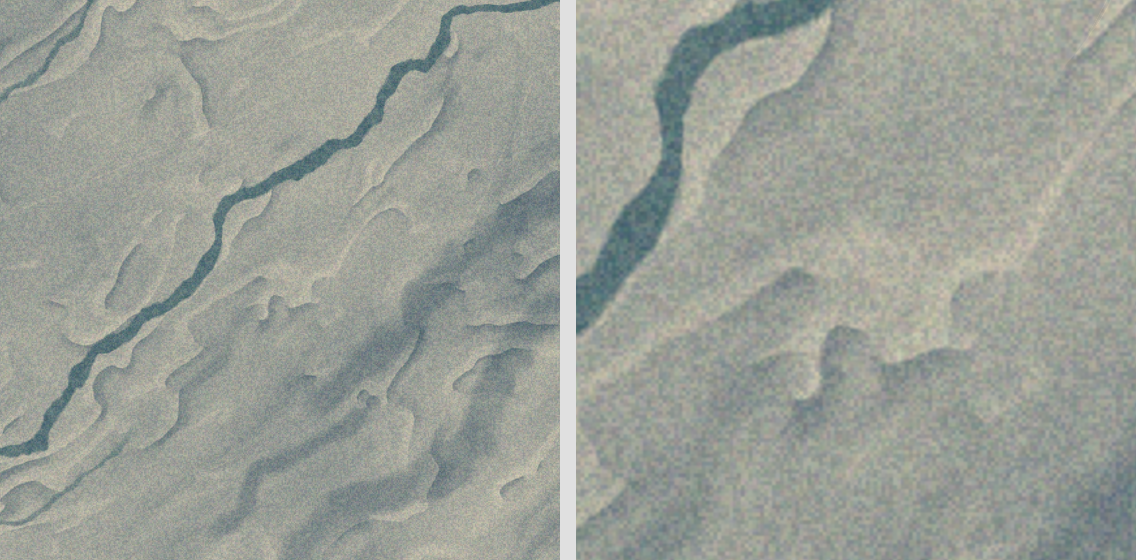
Left, the full canvas; right, a detail of the centre.
Reproduce this texture procedurally as a Shadertoy shader.

```glsl
// Aerial view of a dry plain: winding blue-grey ravines run up to the right,
// with soft valleys, meandering scarps and pale sand between them. Scarps are
// contours of warped noise, ravines are bent bands, and fine grain covers all.

#define SLATE vec3(0.45, 0.50, 0.51)
#define SAND vec3(0.72, 0.71, 0.65)
#define ALONG vec2(0.73, 0.68)
#define ACROSS vec2(-0.68, 0.73)
#define BASE_TONE 0.63
#define SCARP_LEVELS 6.5
#define SCARP_DARK 0.62
#define SAND_LIGHT 0.30
#define RAVINE_DARK 0.98
#define VALLEY_DARK 0.42
#define GRAIN 0.46
#define TINT_GRAIN 0.055

float hash(vec2 p) {
    vec3 q = fract(p.xyx * 0.1031);
    q += dot(q, q.yzx + 33.33);
    return fract((q.x + q.y) * q.z);
}

float noise(vec2 p) {
    vec2 i = floor(p), f = fract(p);
    f = f * f * f * (f * (f * 6.0 - 15.0) + 10.0);
    float low = mix(hash(i), hash(i + vec2(1, 0)), f.x);
    float high = mix(hash(i + vec2(0, 1)), hash(i + vec2(1, 1)), f.x);
    return mix(low, high, f.y);
}

float fbm(vec2 p) {
    float sum = 0.0, amp = 0.53;
    for (int i = 0; i < 4; i++) {
        sum += amp * noise(p);
        p = mat2(0.8, 0.6, -0.6, 0.8) * p * 2.03 + 17.3;
        amp *= 0.5;
    }
    return sum;
}

// Coordinates along and across the drainage direction
vec2 drainage(vec2 p) {
    return vec2(dot(p, ALONG), dot(p, ACROSS));
}

// Height in scarp steps
float relief(vec2 p) {
    vec2 warp = vec2(noise(p * 7.0 + 3.0), noise(p * 7.0 + 41.0)) - 0.5;
    return SCARP_LEVELS * fbm(drainage(p + 0.07 * warp) * vec2(2.3, 4.2) + 8.0);
}

// Signed distance to the nearest scarp in x, direction of its dark side in yz
vec3 scarp(vec2 p, out float fade) {
    const float e = 0.003;
    float h = relief(p);
    vec2 slope = vec2(relief(p + vec2(e, 0)), relief(p + vec2(0, e))) - h;
    slope /= e;
    float steep = max(length(slope), 4.0);
    float offset = h - round(h);
    fade = smoothstep(0.5, 0.25, abs(offset));
    return vec3(offset / steep, slope / steep);
}

// Signed offset across a bent course
float course(vec2 q, float offset, float bend) {
    float sway = 0.13 * (noise(vec2(q.x * 4.2, offset * 50.0)) - 0.5)
               + 0.06 * (noise(vec2(q.x * 11.0, offset * 70.0)) - 0.5);
    return q.y - offset - bend * sway;
}

// Tapered band around a course, u0 to u1 along it
float band(vec2 q, float d, float u0, float u1, float width, float soft) {
    float ends = smoothstep(u0, u0 + 0.08, q.x) * smoothstep(u1, u1 - 0.08, q.x);
    float w = width * ends * (0.65 + 0.7 * noise(q * 27.0 + 5.0));
    return ends * smoothstep(w + soft, w - soft, abs(d));
}

// Faint straight track
float track(vec2 p, vec2 a, vec2 b) {
    vec2 pa = p - a, ba = b - a;
    float d = length(pa - ba * clamp(dot(pa, ba) / dot(ba, ba), 0.0, 1.0));
    return smoothstep(0.003, 0.0005, d);
}

void mainImage(out vec4 fragColor, in vec2 fragCoord) {
    vec2 p = fragCoord / min(iResolution.x, iResolution.y);
    vec2 rough = vec2(fbm(p * 26.0), fbm(p * 26.0 + 60.0)) - 0.5;
    vec2 q = drainage(p + 0.022 * rough);

    // Broad ground tone, streaked towards the lower right
    float streaky = smoothstep(0.12, -0.2, q.y);
    float tone = BASE_TONE + 0.55 * (fbm(p * 3.0 + 12.0) - 0.5);
    tone += mix(0.25, 0.75, streaky) * (fbm(q * vec2(4.0, 15.0) + 30.0) - 0.5);

    // Scarps: dark on the lower right side, sand and a pale rim on the other
    float fade;
    vec3 s = scarp(p + 0.006 * rough, fade);
    float facing = smoothstep(-0.6, 0.7, dot(s.yz, vec2(0.7, -0.7)));
    float strength = fade * smoothstep(0.28, 0.62, noise(p * 6.0 + 90.0));
    float reach = mix(0.005, 0.032, noise(p * 5.0 + 70.0));
    float shade = smoothstep(-0.002, 0.002, s.x) * exp(-max(s.x, 0.0) / reach);
    float sand = smoothstep(0.002, -0.002, s.x) * exp(min(s.x, 0.0) / 0.024);
    float rim = exp(-pow((s.x + 0.016) / 0.0035, 2.0));
    tone -= SCARP_DARK * shade * strength * mix(0.3, 1.0, facing);
    tone += SAND_LIGHT * fade * (sand * facing + 0.5 * rim * strength);

    // Wide soft valleys
    float valley = band(q, course(q, -0.17, 0.6), 0.55, 1.5, 0.027, 0.014);
    valley = max(valley, band(q, course(q, -0.38, 0.8), 0.25, 1.5, 0.034, 0.013));
    valley = max(valley, band(q, course(q, -0.23, 0.5), 0.26, 0.72, 0.018, 0.010));
    tone = mix(tone, tone * 0.4 + 0.24, 0.3 * valley) - VALLEY_DARK * valley;

    // Main ravine with sandy banks, and thin side ravines
    float mainCourse = course(q, 0.115, 1.0);
    tone += 0.16 * exp(-abs(mainCourse - 0.02) / 0.045);
    float ravine = band(q, mainCourse, -0.2, 1.6, 0.0115, 0.003);
    ravine = max(ravine, 0.75 * band(q, course(q, 0.57, 1.0), 0.3, 0.95, 0.006, 0.003));
    ravine = max(ravine, 0.6 * band(q, course(q, 0.015, 0.7), -0.1, 0.36, 0.005, 0.003));
    float bed = 0.30 * (noise(p * 75.0) - 0.5);
    tone = mix(tone, BASE_TONE - RAVINE_DARK + bed, 0.95 * ravine);

    // Tracks and grain
    float tracks = track(p, vec2(0.0, 0.61), vec2(0.5, 0.82))
                 + track(p, vec2(0.83, 0.57), vec2(0.95, 0.85));
    tone += 0.15 * tracks * (1.0 - ravine);
    tone += GRAIN * (noise(p * 430.0) - 0.5) + 0.4 * GRAIN * (noise(p * 190.0) - 0.5);
    vec3 tint = vec3(noise(p * 300.0 + 7.0), noise(p * 300.0 + 99.0), noise(p * 300.0 + 200.0));

    // Tone runs from slate to sand and a little beyond both
    vec3 color = SLATE + (SAND - SLATE) * clamp(tone, -0.65, 1.4);
    color += TINT_GRAIN * (tint - 0.5) + vec3(-0.02, 0.012, 0.0) * ravine;
    fragColor = vec4(color, 1.0);
}
```
